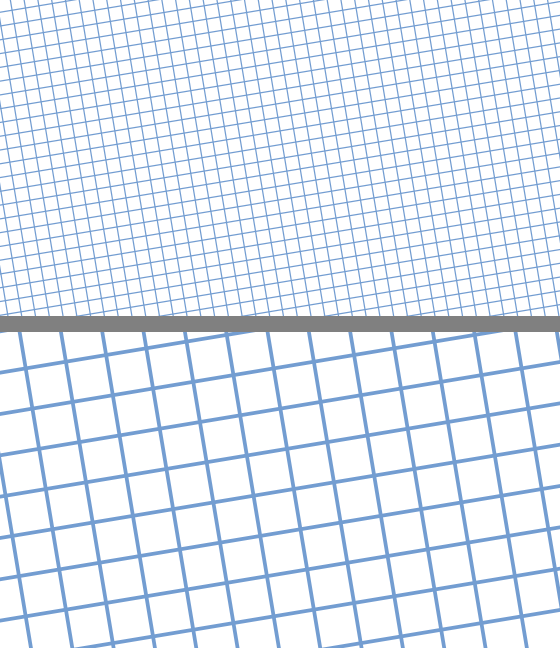
Top, the full canvas; bottom, a detail of the centre.
Write a WebGL 2 fragment shader that draws this pattern.

```glsl
#version 300 es
precision highp float;

uniform vec2 u_resolution;
out vec4 fragColor;

const vec3 PAPER_COLOR = vec3(1.0);
const vec3 LINE_COLOR = vec3(0.45, 0.615, 0.82);
const float ROWS = 22.94;                 // grid crossings along the canvas height
const float SLOPE = 1.0 / 6.0;            // rise of the tilted rows
const float LINE_WIDTH = 0.092;           // share of one cell
const vec2 GRID_OFFSET = vec2(0.575, 0.05); // in cells

// Box-filtered coverage of the two line families, in cell units.
vec2 lineCoverage(vec2 cell, float pixel) {
    vec2 dist = abs(fract(cell + 0.5) - 0.5);
    vec2 cover = (0.5 * LINE_WIDTH - dist) / pixel + 0.5;
    return clamp(cover, 0.0, min(1.0, LINE_WIDTH / pixel));
}

void main() {
    vec2 p = gl_FragCoord.xy / u_resolution.y;

    // Tilted square grid
    vec2 cell = ROWS * vec2(p.x + SLOPE * p.y, p.y - SLOPE * p.x) - GRID_OFFSET;
    float pixel = ROWS * length(vec2(1.0, SLOPE)) / u_resolution.y;

    // Union of both line families
    vec2 cover = lineCoverage(cell, pixel);
    float ink = 1.0 - (1.0 - cover.x) * (1.0 - cover.y);

    fragColor = vec4(mix(PAPER_COLOR, LINE_COLOR, ink), 1.0);
}
```
